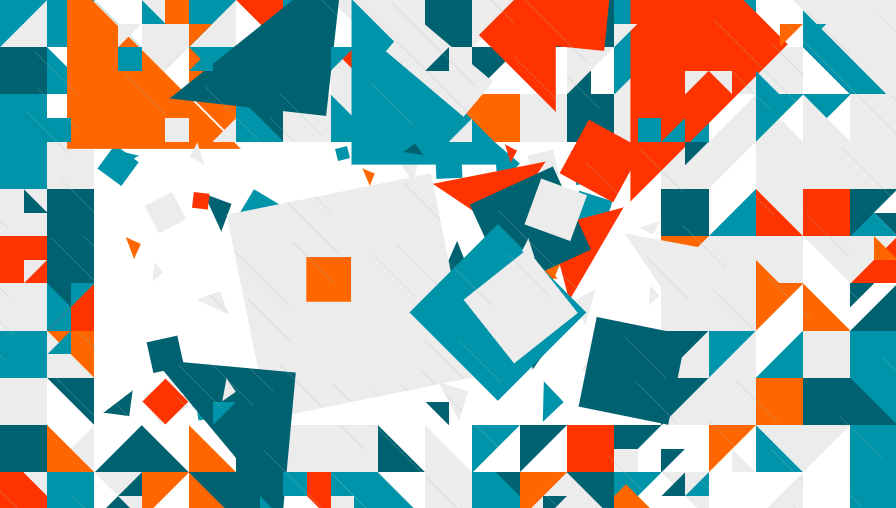
Write a Shadertoy shader that draws this background.

```glsl
const vec3 WHITE = vec3(1.0);
const vec3 MIST = vec3(0.925);
const vec3 TEAL = vec3(0.0, 0.58, 0.67);
const vec3 PINE = vec3(0.0, 0.38, 0.44);
const vec3 FLAME = vec3(1.0, 0.2, 0.0);
const vec3 AMBER = vec3(1.0, 0.4, 0.0);

vec3 hash3(vec3 p) {
    p = fract((p + 7.3) * vec3(0.1031, 0.1030, 0.0973));
    p += dot(p, p.yxz + 33.33);
    return fract((p.xxy + p.yxx) * p.zyx);
}

vec2 rotate(vec2 p, float turn) {
    float c = cos(turn), s = sin(turn);
    return mat2(c, -s, s, c) * p;
}

float block(vec2 p, vec2 centre, vec2 extent, float turn) {
    vec2 e = abs(rotate(p - centre, turn)) - extent;
    return max(e.x, e.y);
}

// Right triangle: the lower left half of a square
float wedge(vec2 p, vec2 centre, float extent, float turn) {
    vec2 q = rotate(p - centre, turn);
    return max(block(q, vec2(0.0), vec2(extent), 0.0), (q.x + q.y) * 0.7071);
}

void paint(inout vec3 col, float dist, vec3 tint) {
    col = mix(col, tint, clamp(0.5 - dist * iResolution.y, 0.0, 1.0));
}

vec3 palette(float pick) {
    if (pick < 0.33) return MIST;
    if (pick < 0.61) return TEAL;
    if (pick < 0.84) return PINE;
    return pick < 0.94 ? AMBER : FLAME;
}

// Packed tiles along the rim, loose turned ones in the middle
void mosaic(inout vec3 col, vec2 p, float size, float density, float wedgeShare, float layer) {
    vec2 grid = vec2(p.x, 1.0 - p.y) / size;
    vec2 id = floor(grid), q = fract(grid) - 0.5;
    vec3 h = hash3(vec3(id, layer * 17.0));
    vec3 k = hash3(vec3(id.yx + 31.0, layer * 11.0 + 5.0));

    vec2 spot = (id + 0.5) * size;
    vec2 away = abs(spot - vec2(0.75, 0.55)) / vec2(0.6, 0.26);
    float rim = smoothstep(0.85, 1.1, max(away.x, away.y));
    if (h.x > density * mix(0.28, 1.0, rim)) return;

    bool packed = rim > 0.4;
    float turn = packed ? floor(k.x * 4.0) * 1.5708 : k.x * 6.2832;
    float extent = packed ? 0.5 + 1.0 / (size * iResolution.y) : mix(0.26, 0.37, k.y);
    float d = k.z < wedgeShare ? wedge(q, vec2(0.0), extent, turn)
                               : block(q, vec2(0.0), vec2(extent), turn);
    paint(col, d * size, palette(h.y));
}

// Large overlapping planes
void planes(inout vec3 col, vec2 p) {
    paint(col, wedge(p, vec2(0.855, 0.839), 0.163, 0.0), TEAL);
    paint(col, block(p, vec2(0.865, 0.869), vec2(0.1, 0.045), -0.7), MIST);
    paint(col, wedge(p, vec2(0.303, 0.878), 0.171, 0.0), AMBER);
    paint(col, wedge(p, vec2(0.505, 0.943), 0.155, 1.46), PINE);
    paint(col, wedge(p, vec2(1.66, 0.9), 0.12, 3.14), MIST);

    paint(col, wedge(p, vec2(1.094, 0.931), 0.107, -0.785), FLAME);
    paint(col, block(p, vec2(1.14, 0.96), vec2(0.055), -0.1), FLAME);
    paint(col, wedge(p, vec2(1.241, 0.913), 0.219, 2.356), FLAME);
    paint(col, block(p, vec2(1.183, 0.683), vec2(0.06), -0.5), FLAME);

    paint(col, block(p, vec2(0.688, 0.417), vec2(0.205), 0.2), MIST);
    paint(col, block(p, vec2(0.647, 0.45), vec2(0.044), 0.0), AMBER);
    paint(col, wedge(p, vec2(0.963, 0.66), 0.08, 0.98), FLAME);
    paint(col, wedge(p, vec2(1.174, 0.5), 0.075, 4.97), FLAME);
    paint(col, block(p, vec2(1.044, 0.553), vec2(0.09), 0.43), PINE);
    paint(col, block(p, vec2(1.094, 0.587), vec2(0.048), -0.35), MIST);
    paint(col, block(p, vec2(0.98, 0.385), vec2(0.123), 0.785), TEAL);
    paint(col, block(p, vec2(1.025, 0.397), vec2(0.08), 0.67), MIST);

    paint(col, wedge(p, vec2(0.43, 0.14), 0.14, 3.05), PINE);
    paint(col, block(p, vec2(1.245, 0.27), vec2(0.09), -0.2), PINE);
    paint(col, wedge(p, vec2(1.34, 0.52), 0.08, 0.6), MIST);
}

// Faint broken scratches, on painted areas only
void scratches(inout vec3 col, vec2 p) {
    float lane = (p.x + p.y) * 15.0;
    float shift = hash3(vec3(floor(lane), 3.0, 9.0)).x;
    float piece = floor((p.x - p.y) * 6.0 + shift);
    float shown = step(0.72, hash3(vec3(floor(lane), piece + 20.0, 4.0)).y);
    float dist = abs(fract(lane) - 0.5) / 21.2 - 0.0006;
    vec3 line = mix(col, vec3(0.6, 0.74, 0.7), 0.4);
    if (dot(col, WHITE) < 2.9 && shown > 0.5) paint(col, dist, line);
}

void mainImage(out vec4 fragColor, in vec2 fragCoord) {
    vec2 p = fragCoord / iResolution.y;
    vec3 col = WHITE;
    for (int i = 0; i < 2; i++) {
        float layer = float(i);
        mosaic(col, p, 0.093, 0.8 - 0.35 * layer, 0.4 + 0.4 * layer, layer);
    }
    planes(col, p);
    mosaic(col, p, 0.0465, 0.1, 0.85, 2.0);
    scratches(col, p);
    fragColor = vec4(col, 1.0);
}
```
